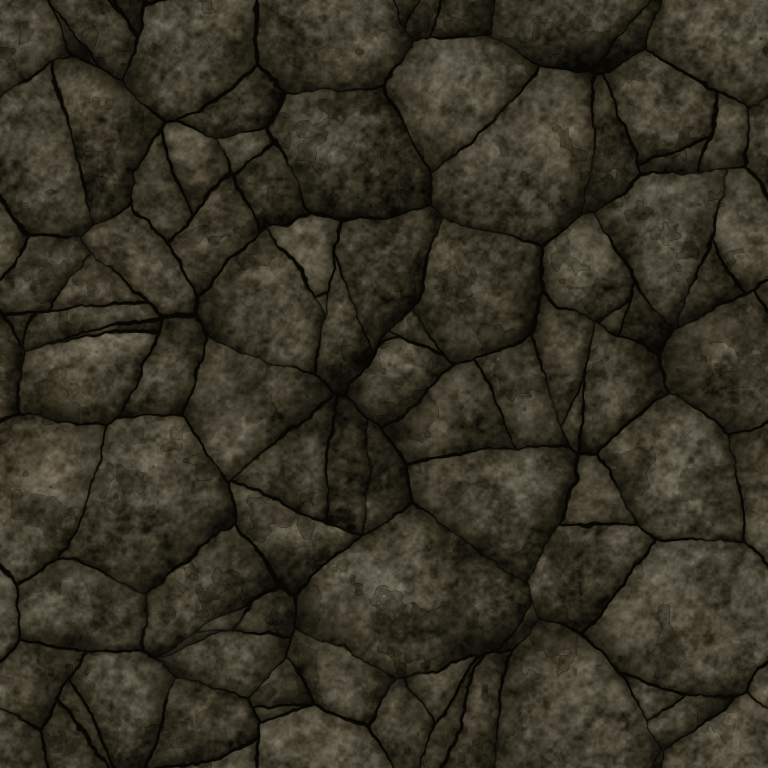
This texture is drawn by a Shadertoy shader. Its source:

```glsl
// Dark fitted rubble: angular stones with thin black joints, soft bevels and gritty faces.
// Stones are a wrapped weighted Voronoi diagram, some split again by straight chords;
// wrapped value noise bends the joints, chips and stains the faces and roughens them.

const float GRID = 7.0;            // stones across the canvas before splitting
const float SIZE_SPREAD = 0.68;    // how unequal the stones are
const float SPLIT_CHANCE = 0.42;   // share of stones broken by a chord
const float JOINT_WIDTH = 0.0011;  // half width of the black joints
const float BEVEL_WIDTH = 0.0112;  // reach of the shade along the joints
const float BEVEL_SHADE = 0.74;
const float FACE_TONE = 0.268;
const float MOTTLE = 0.40;
const float GRIT = 0.27;
const float DENT = 0.34;
const vec2 LIGHT = vec2(-0.42, 0.91);
const vec3 JOINT_COLOR = vec3(0.030, 0.024, 0.010);
const vec3 SHADE_COLOR = vec3(0.160, 0.149, 0.099);
const vec3 FACE_COLOR = vec3(0.340, 0.320, 0.260);

// Three random values from a lattice cell and a seed
vec3 hash3(vec2 cell, float seed) {
    uvec3 v = uvec3(vec3(cell, seed)) * 1664525u + 1013904223u;
    v.x += v.y * v.z; v.y += v.z * v.x; v.z += v.x * v.y;
    v ^= v >> 16u;
    v.x += v.y * v.z; v.y += v.z * v.x; v.z += v.x * v.y;
    return vec3(v >> 8u) / 16777216.0;
}

// Value noise that repeats once per canvas
float noise(vec2 uv, float period, float seed) {
    vec2 p = uv * period, c = floor(p), f = p - c;
    f = f * f * (3.0 - 2.0 * f);
    vec2 a = mod(c, period), b = mod(c + 1.0, period);
    return mix(mix(hash3(a, seed).x, hash3(vec2(b.x, a.y), seed).x, f.x),
               mix(hash3(vec2(a.x, b.y), seed).x, hash3(b, seed).x, f.x), f.y);
}

float fbm(vec2 uv, float period, int octaves, float seed) {
    float sum = 0.0, total = 0.0, gain = 1.0;
    for (int i = 0; i < octaves; i++) {
        sum += gain * noise(uv, period, seed + float(i));
        total += gain;
        gain *= 0.7;
        period *= 2.0;
    }
    return sum / total;
}

// Site position in xy, weight in z
vec3 stoneSite(vec2 cell) {
    vec3 h = hash3(mod(cell, GRID), 1.0);
    return vec3(cell + 0.05 + 0.9 * h.xy, SIZE_SPREAD * h.z * h.z);
}

// Adds one side of a stone: nearest gap, joint shade and lit rim
void addSide(float gap, vec2 outward, float reach, inout float nearest,
             inout float shade, inout float rim) {
    float facing = dot(outward, LIGHT);
    float falloff = exp(-max(gap, 0.0) / reach);
    nearest = min(nearest, gap);
    shade += falloff * mix(1.0, 0.32, 0.5 + 0.5 * facing);
    rim += facing * exp(-max(gap, 0.0) / (2.2 * reach));
}

void mainImage(out vec4 fragColor, in vec2 fragCoord) {
    vec2 uv = fragCoord / iResolution.xy;

    // Bend the joints, broadly and then finely
    vec2 bend = vec2(fbm(uv, 9.0, 2, 11.0), fbm(uv, 9.0, 2, 15.0)) - 0.5;
    vec2 chip = vec2(fbm(uv, 40.0, 3, 21.0), fbm(uv, 40.0, 3, 25.0)) - 0.5;
    vec2 p = (uv + 0.030 * bend + 0.011 * chip) * GRID;

    // Find the stone under this point
    vec2 home = floor(p), stone = home;
    vec3 site = vec3(0.0);
    float best = 1e5;
    for (int k = 0; k < 25; k++) {
        vec2 cell = home + vec2(k % 5 - 2, k / 5 - 2);
        vec3 s = stoneSite(cell);
        float power = dot(p - s.xy, p - s.xy) - s.z;
        if (power < best) { best = power; site = s; stone = cell; }
    }

    // Gather its sides
    float wear = noise(uv, 13.0, 31.0);
    float reach = BEVEL_WIDTH * mix(0.35, 1.7, wear);
    float nearest = 1.0, shade = 0.0, rim = 0.0;
    for (int k = 0; k < 25; k++) {
        if (k == 12) continue;
        vec3 s = stoneSite(stone + vec2(k % 5 - 2, k / 5 - 2));
        vec2 across = s.xy - site.xy;
        float span = max(length(across), 0.001);
        float power = dot(p - s.xy, p - s.xy) - s.z;
        addSide((power - best) / (2.0 * span * GRID), across / span, reach, nearest, shade, rim);
    }

    // Break some stones by chords, each piece with its own seed
    vec2 id = mod(stone, GRID);
    float piece = 1.0;
    for (int k = 0; k < 2; k++) {
        vec3 h = hash3(id, 40.0 + piece);
        if (h.x > SPLIT_CHANCE) continue;
        vec2 axis = vec2(cos(6.2832 * h.y), sin(6.2832 * h.y));
        float s = dot(p - site.xy, axis) + 0.36 * (h.z - 0.5);
        addSide(abs(s) / GRID, s > 0.0 ? -axis : axis, 0.6 * reach, nearest, shade, rim);
        piece = 2.0 * piece + step(0.0, s);
    }
    vec3 trait = hash3(id, 60.0 + piece);
    float seed = 100.0 + floor(trait.x * 400.0);

    // Mottled face with a slight tilt, dents and grit
    float stain = fbm(uv, 16.0, 5, seed) - 0.5;
    float dents = fbm(uv, 22.0, 4, seed + 9.0) - fbm(uv + 0.005 * LIGHT, 22.0, 4, seed + 9.0);
    float grit = fbm(uv, 90.0, 3, 71.0) - 0.5;
    vec2 tilt = trait.yz - 0.5;
    float tone = FACE_TONE + 0.05 * (trait.y - 0.5) + MOTTLE * stain + GRIT * grit
               + DENT * dents + 0.10 * dot(tilt, p - site.xy);

    // Crisp chips: shallow ledges with a dark lower lip
    float ledge = fbm(uv, 15.0, 4, seed + 17.0);
    tone *= mix(0.80, 1.0, smoothstep(0.39, 0.42, ledge));
    tone *= 1.0 - 0.25 * smoothstep(0.012, 0.0, abs(ledge - 0.40)) * smoothstep(0.3, 0.6, wear);

    // Bevels, lit rims and joints
    tone += 0.035 * clamp(rim, -1.0, 1.0);
    tone *= 1.0 - BEVEL_SHADE * (1.0 - exp(-1.25 * shade));
    float gapNoise = noise(uv, 17.0, 81.0);
    float width = JOINT_WIDTH * mix(0.3, 2.4, gapNoise * gapNoise);
    float joint = 1.0 - smoothstep(width * 0.5, width + 0.0018, nearest);
    tone *= 1.0 - mix(0.45, 0.88, smoothstep(0.15, 0.6, gapNoise)) * joint;

    // Tone to colour, with faint warm and cool patches
    tone = clamp(tone, 0.03, 0.46);
    vec3 color = mix(JOINT_COLOR, SHADE_COLOR, min((tone - 0.03) / 0.13, 1.0));
    color += (FACE_COLOR - SHADE_COLOR) * max(tone - 0.16, 0.0) / 0.18;
    color *= mix(vec3(1.04, 0.99, 0.95), vec3(0.97, 1.0, 1.02), fbm(uv, 12.0, 3, 91.0));
    fragColor = vec4(color, 1.0);
}
```
